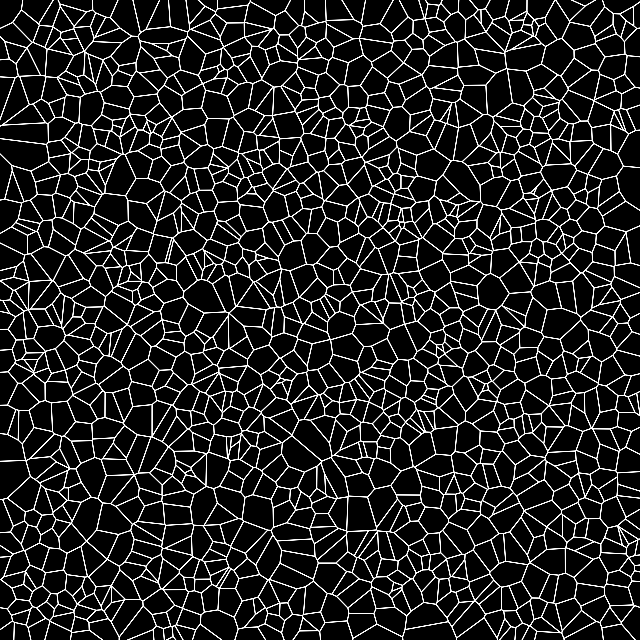
A WebGL 2 fragment shader for this pattern:

```glsl
#version 300 es
precision highp float;
// Draws a web of thin white Voronoi borders between randomly scattered seeds on black.

uniform vec2 u_resolution;
out vec4 outColor;

const vec3 BACKGROUND = vec3(0.0);
const vec3 LINE_COLOR = vec3(1.0);
const float GRID = 16.0;         // buckets along each side of the canvas
const float MIN_SEEDS = 2.0;     // each bucket holds 2 to 8 seeds
const float SEED_RANGE = 7.0;
const float LINE_WIDTH = 0.00202; // in canvas units
const float EDGE_SOFTNESS = 0.25; // in output pixels

// Integer hash: three values in 0..1 for a bucket and an index
vec3 hash3(vec2 bucket, int index) {
    uvec3 v = uvec3(ivec3(ivec2(bucket), index) + 71);
    v = v * 1664525u + 1013904223u;
    v.x += v.y * v.z; v.y += v.z * v.x; v.z += v.x * v.y;
    v ^= v >> 16u;
    v.x += v.y * v.z; v.y += v.z * v.x; v.z += v.x * v.y;
    return vec3(v >> 8u) / 16777216.0;
}

// Uneven seed count per bucket; none outside the canvas
int seedCount(vec2 bucket, float grid) {
    bool outside = any(lessThan(bucket, vec2(0.0))) ||
                   any(greaterThanEqual(bucket, vec2(grid)));
    return outside ? 0 : int(MIN_SEEDS + floor(hash3(bucket, 0).x * SEED_RANGE));
}

vec2 seedPosition(vec2 bucket, int index) {
    return bucket + hash3(bucket, index).xy;
}

vec2 nearestSeed(vec2 p, float grid) {
    vec2 nearest = vec2(0.0);
    float best = 1e5;
    for (int y = -1; y <= 1; y++) {
        for (int x = -1; x <= 1; x++) {
            vec2 bucket = floor(p) + vec2(x, y);
            int count = seedCount(bucket, grid);
            for (int i = 1; i <= count; i++) {
                vec2 seed = seedPosition(bucket, i);
                float d = dot(seed - p, seed - p);
                if (d < best) {
                    best = d;
                    nearest = seed;
                }
            }
        }
    }
    return nearest;
}

// Distance from p to the closest bisector between its own seed and the others
float borderDistance(vec2 p, vec2 own, float grid) {
    float best = 1e5;
    for (int y = -1; y <= 1; y++) {
        for (int x = -1; x <= 1; x++) {
            vec2 bucket = floor(p) + vec2(x, y);
            int count = seedCount(bucket, grid);
            for (int i = 1; i <= count; i++) {
                vec2 seed = seedPosition(bucket, i);
                vec2 toSeed = seed - own;
                float gap = length(toSeed);
                if (gap > 1e-4) {
                    best = min(best, dot(0.5 * (own + seed) - p, toSeed / gap));
                }
            }
        }
    }
    return best;
}

// Crisp line with a narrow smoothed edge
float lineMask(float distance, float width, float softness) {
    return 1.0 - smoothstep(-softness, softness, distance - 0.5 * width);
}

void main() {
    vec2 p = gl_FragCoord.xy / u_resolution * GRID;
    float border = borderDistance(p, nearestSeed(p, GRID), GRID) / GRID;
    float softness = EDGE_SOFTNESS / min(u_resolution.x, u_resolution.y);
    float line = lineMask(border, LINE_WIDTH, softness);
    outColor = vec4(mix(BACKGROUND, LINE_COLOR, line), 1.0);
}
```
